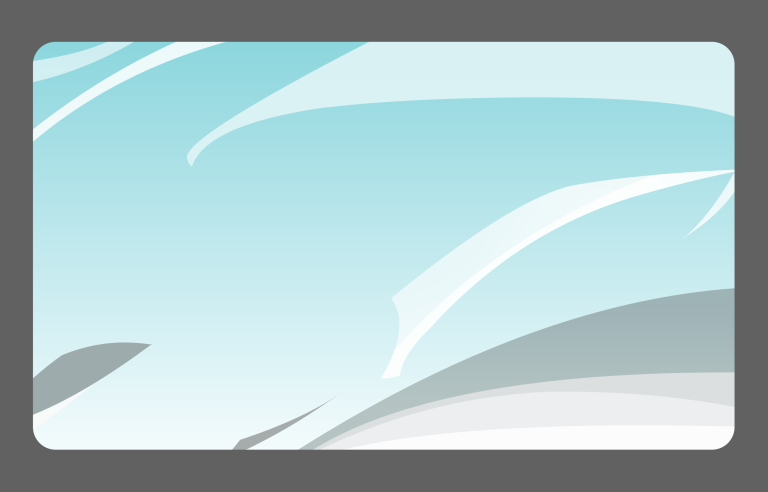
Reproduce this background procedurally as a Shadertoy shader.

```glsl
// Signed distance below a quadratic curve running left to right;
// past its ends the curve carries on along its tangents.
float below(vec2 p, vec2 a, vec2 b, vec2 c) {
    float dx = clamp(p.x, a.x, c.x) - a.x;
    float lead = b.x - a.x;
    float bend = a.x - 2.0 * b.x + c.x;
    float t = clamp(dx / max(lead + sqrt(max(lead * lead + bend * dx, 0.0)), 1e-4), 0.0, 1.0);
    vec2 onCurve = mix(mix(a, b, t), mix(b, c, t), t);
    vec2 tangent = normalize(mix(b - a, c - b, t));
    vec2 offset = p - onCurve;
    return offset.x * tangent.y - offset.y * tangent.x;
}

// Two curves joined at c.
float belowPair(vec2 p, vec2 a, vec2 b, vec2 c, vec2 d, vec2 e) {
    return p.x < c.x ? below(p, a, b, c) : below(p, c, d, e);
}

float roundedBox(vec2 p, vec2 halfSize, float radius) {
    vec2 q = abs(p) - halfSize + radius;
    return length(max(q, 0.0)) + min(max(q.x, q.y), 0.0) - radius;
}

vec3 paint(vec3 base, vec3 ink, float dist, float alpha, float soft) {
    return mix(base, ink, alpha * smoothstep(-soft, soft, dist));
}

vec3 drawTopSwaths(vec3 col, vec2 p, float soft) {
    const vec3 white = vec3(1.0);
    // Corner streaks
    float streak = min(below(p, vec2(6.7, 87.6), vec2(16.3, 89.0), vec2(22.0, 91.6)),
                      -below(p, vec2(6.7, 83.3), vec2(17.3, 85.7), vec2(27.4, 91.6)));
    col = paint(col, white, streak, 0.58, soft);
    streak = min(below(p, vec2(6.7, 73.7), vec2(20.3, 84.5), vec2(36.0, 91.6)),
                -below(p, vec2(6.7, 71.2), vec2(23.4, 85.3), vec2(46.3, 91.6)));
    col = paint(col, white, streak, 0.84, soft);

    // Broad swath with a hooked tip
    float upper = below(p, vec2(38.0, 68.2), vec2(38.6, 72.7), vec2(75.2, 91.6));
    float tip = below(p, vec2(38.0, 68.2), vec2(38.1, 66.9), vec2(39.0, 66.1));
    float lower = p.x < 65.0
        ? below(p, vec2(39.0, 66.1), vec2(41.7, 74.5), vec2(65.0, 78.0))
        : belowPair(p, vec2(65.0, 78.0), vec2(81.3, 80.0), vec2(105.7, 80.2),
                    vec2(138.2, 80.4), vec2(149.2, 76.3));
    return paint(col, vec3(0.865, 0.95, 0.96), min(upper, -max(tip, lower)), 0.97, soft);
}

vec3 drawWing(vec3 col, vec2 p, float soft) {
    const vec3 white = vec3(1.0);
    float upper = belowPair(p, vec2(79.5, 39.4), vec2(103.7, 59.2), vec2(115.9, 62.2),
                            vec2(128.0, 64.5), vec2(149.2, 65.5));
    float lower = p.x < 87.4
        ? below(p, vec2(81.3, 23.7), vec2(81.7, 27.8), vec2(87.4, 33.3))
        : belowPair(p, vec2(87.4, 33.3), vec2(105.7, 53.5), vec2(130.1, 60.4),
                    vec2(140.2, 63.3), vec2(149.2, 65.1));
    // The left side is a curve along y, so the axes are swapped
    float side = below(p.yx, vec2(23.3, 77.6), vec2(33.7, 83.6), vec2(39.4, 79.5));
    float foot = below(p, vec2(77.6, 23.1), vec2(79.5, 23.1), vec2(81.3, 23.7));
    float wing = min(upper, -max(lower, max(side, foot)));
    col = paint(col, white, wing, mix(0.58, 0.8, smoothstep(80.0, 122.0, p.x)), soft);

    // Bright inner strip
    float strip = below(p, vec2(80.9, 29.6), vec2(101.6, 52.7), vec2(134.1, 64.9));
    float stripAlpha = mix(0.8, 0.4, smoothstep(130.0, 145.0, p.x));
    col = paint(col, white, min(wing, strip), stripAlpha, soft);

    // Small trailing tail
    float tail = min(below(p, vec2(139.2, 51.8), vec2(144.7, 56.7), vec2(149.2, 64.9)),
                    -below(p, vec2(139.2, 51.8), vec2(145.9, 56.1), vec2(149.4, 61.2)));
    return paint(col, white, tail, 0.75, soft);
}

vec3 drawHills(vec3 col, vec2 p, float soft) {
    vec3 slate = mix(vec3(0.71, 0.77, 0.765), vec3(0.62, 0.70, 0.715), smoothstep(14.0, 41.0, p.y));
    float hill = below(p, vec2(60.6, 8.6), vec2(107.7, 38.4), vec2(149.2, 41.4));
    col = paint(col, slate, hill, 1.0, soft);
    hill = below(p, vec2(63.6, 8.6), vec2(89.4, 24.5), vec2(149.2, 24.3));
    col = paint(col, vec3(0.858, 0.876, 0.88), hill, 1.0, soft);
    hill = belowPair(p, vec2(65.0, 8.6), vec2(87.4, 19.4), vec2(111.8, 20.4),
                     vec2(132.1, 20.6), vec2(149.2, 17.3));
    col = paint(col, vec3(0.925, 0.932, 0.94), hill, 1.0, soft);
    hill = below(p, vec2(69.7, 8.6), vec2(95.5, 14.7), vec2(149.2, 13.3));
    return paint(col, vec3(0.99), hill, 1.0, soft);
}

vec3 drawLeaves(vec3 col, vec2 p, float soft) {
    // Left leaf and its pale underside
    float upper = belowPair(p, vec2(6.7, 23.1), vec2(9.6, 25.7), vec2(12.6, 27.8),
                            vec2(21.3, 31.4), vec2(30.5, 30.0));
    float fold = below(p, vec2(6.7, 15.7), vec2(17.3, 20.0), vec2(30.5, 29.8));
    float under = below(p, vec2(6.7, 12.7), vec2(13.2, 17.1), vec2(18.9, 21.8));
    col = paint(col, vec3(0.98), min(fold, -under), 0.85, soft);
    col = paint(col, vec3(0.615, 0.67, 0.675), min(upper, -fold), 1.0, soft);

    // Sliver on the lower edge
    float top = below(p, vec2(48.8, 10.6), vec2(60.0, 14.3), vec2(67.3, 18.8));
    float cut = below(p, vec2(47.2, 8.6), vec2(48.0, 9.6), vec2(48.8, 10.6));
    float bottom = below(p, vec2(50.0, 8.6), vec2(59.3, 13.1), vec2(67.3, 18.8));
    return paint(col, vec3(0.65, 0.67, 0.67), min(min(top, cut), -bottom), 1.0, soft);
}

void mainImage(out vec4 fragColor, in vec2 fragCoord) {
    // The canvas is 100 units high
    vec2 p = fragCoord / iResolution.xy * vec2(156.1, 100.0);
    float soft = 70.0 / iResolution.y;

    vec3 col = mix(vec3(0.955, 0.985, 0.99), vec3(0.55, 0.838, 0.868),
                   clamp((p.y - 8.6) / 82.9, 0.0, 1.0));
    col = drawTopSwaths(col, p, soft);
    col = drawWing(col, p, soft);
    col = drawHills(col, p, soft);
    col = drawLeaves(col, p, soft);

    // Rounded card on a grey frame
    float card = -roundedBox(p - vec2(78.0, 50.05), vec2(71.3, 41.45), 4.6);
    fragColor = vec4(paint(vec3(0.38), col, card, 1.0, soft), 1.0);
}
```
